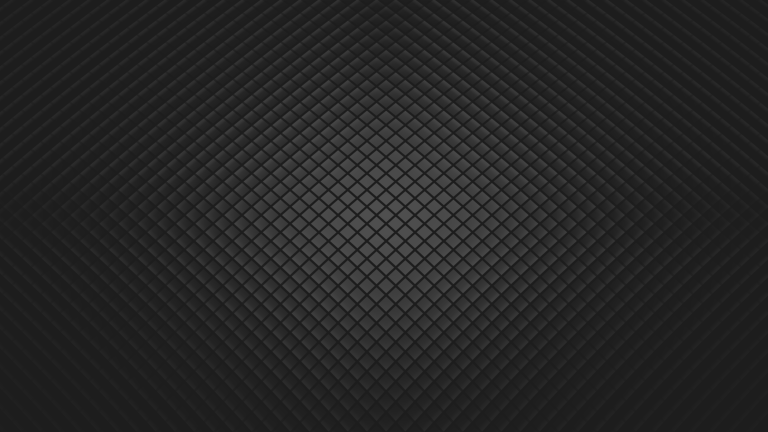
Reproduce this background procedurally as a WebGL 2 fragment shader.

```glsl
#version 300 es
precision highp float;

uniform vec2 u_resolution;
out vec4 outColor;

// Coverage of a tile along each lattice axis, dark at its grooves.
vec2 tileMask(vec2 cell, vec2 blur) {
    vec2 fromGroove = 0.5 - abs(fract(cell) - 0.5);
    return smoothstep(0.085 - blur * 0.5, 0.085 + blur * 0.5, fromGroove);
}

void main() {
    vec2 p = (gl_FragCoord.xy - 0.5 * u_resolution) / u_resolution.y;
    p -= vec2(0.005, 0.002);

    // Diagonal lattice, steeper toward the bottom.
    float x = p.x / 0.0445;
    float y = (p.y + 0.2 * p.y * p.y) / 0.0395;
    vec2 lattice = vec2(x + y, x - y);
    vec2 cell = lattice + 0.5;
    vec2 mask = tileMask(cell, fwidth(lattice));

    // Tiles lean away from the center, catching light on their outer edges.
    vec2 local = fract(cell);
    vec2 outward = mix(1.0 - local, local, step(0.0, lattice));
    vec2 tilt = smoothstep(1.0, 15.0, abs(lattice));
    vec2 shade = mix(vec2(1.0), 0.3 + 1.3 * outward, tilt);

    // Rounded diamond of light.
    vec2 reach = abs(p) / vec2(0.66, 0.51);
    float d = pow(pow(reach.x, 1.6) + pow(reach.y, 1.6), 0.625);
    float glow = exp(-2.6 * d * d);
    float tile = mask.x * mask.y * shade.x * shade.y;
    float tone = 0.113 + 0.195 * glow * tile;

    // Thin rims follow the outer sides of the diamond.
    vec2 rim = smoothstep(0.5, 0.85, outward) * mask * tilt;
    vec2 facing = smoothstep(-4.0, 6.0, abs(lattice) - abs(lattice.yx));
    float rimLight = dot(rim, facing) * (0.6 + 0.4 * min(mask.x, mask.y));
    float upper = smoothstep(-0.5, 0.4, p.y);
    float fade = 1.0 - 0.6 * smoothstep(0.9, 2.0, d);
    tone += rimLight * fade * mix(0.022, 0.058, upper);

    outColor = vec4(vec3(tone), 1.0);
}
```
